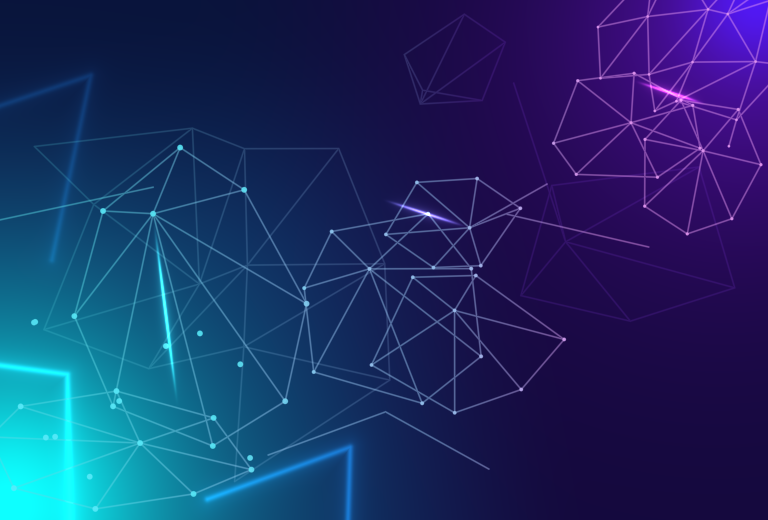
This background is drawn by a Shadertoy shader. Its source:

```glsl
// Glowing plexus of thin triangles running from a cyan corner to a violet corner.

const vec3 NAVY   = vec3(0.035, 0.075, 0.230);
const vec3 BLUE   = vec3(0.060, 0.150, 0.350);
const vec3 INDIGO = vec3(0.075, 0.035, 0.235);
const vec3 CYAN   = vec3(0.050, 0.830, 0.850);
const vec3 VIOLET = vec3(0.330, 0.060, 0.680);
const vec3 PINK   = vec3(0.900, 0.600, 0.950);
const vec3 ICE    = vec3(0.600, 0.780, 0.950);
const float TAU = 6.28318;

float hash(vec2 p) {
    vec3 q = fract(p.xyx * vec3(0.1031, 0.1030, 0.0973));
    q += dot(q, q.yzx + 33.33);
    return fract((q.x + q.y) * q.z);
}

vec2 hash2(vec2 p) { return vec2(hash(p), hash(p + 47.3)); }

// Nearest offset in xy, position along the segment in z
vec3 toSegment(vec2 p, vec2 a, vec2 b) {
    vec2 ab = b - a;
    float t = clamp(dot(p - a, ab) / dot(ab, ab), 0.0, 1.0);
    return vec3(p - a - ab * t, t);
}

float segDist(vec2 p, vec2 a, vec2 b) { return length(toSegment(p, a, b).xy); }

float strand(vec2 p, vec2 a, vec2 b) {
    return 1.0 - smoothstep(0.0, 0.0031, segDist(p, a, b));
}

float dotMask(vec2 p, vec2 c, float r) {
    return 1.0 - smoothstep(r - 0.0015, r + 0.0015, length(p - c));
}

float falloff(vec2 p, vec2 c, float r) {
    vec2 d = (p - c) / r;
    return exp(-dot(d, d));
}

vec2 ringNode(int i, int count, vec2 centre, vec2 radius, float phase) {
    float k = float(i % count);
    vec2 jitter = hash2(vec2(k + 1.0, phase * 9.0 + 3.0)) - 0.5;
    float a = TAU * (k + 0.45 * jitter.x) / float(count) + phase;
    return centre + radius * (1.0 + 0.25 * jitter.y) * vec2(cos(a), sin(a));
}

// Hub joined to an uneven ring: x = strands, y = dots
vec2 fan(vec2 p, vec2 hub, vec2 centre, vec2 radius, int count, float phase, float dotSize) {
    vec2 m = vec2(0.0, dotMask(p, hub, dotSize));
    for (int i = 0; i < count; i++) {
        vec2 a = ringNode(i, count, centre, radius, phase);
        vec2 b = ringNode(i + 1, count, centre, radius, phase);
        m.x = max(m.x, max(strand(p, a, b), strand(p, a, hub)));
        m.y = max(m.y, dotMask(p, a, dotSize));
    }
    return m;
}

vec2 meshNode(vec2 id, float seed) { return id + 0.1 + 0.8 * hash2(id + seed); }

// Jittered triangle mesh kept inside a disc: x = strands, y = dots
vec2 mesh(vec2 p, float cell, vec2 centre, float radius, float seed) {
    vec2 base = floor(p / cell), m = vec2(0.0);
    for (int k = 0; k < 4; k++) {
        vec2 id = base - vec2(k % 2, k / 2);
        vec2 a = meshNode(id, seed) * cell;
        float insideA = step(length(a - centre), radius);
        m.y = max(m.y, insideA * dotMask(p, a, 0.0025));
        for (int e = 1; e < 4; e++) {
            vec2 b = meshNode(id + vec2(e % 2, e / 2), seed) * cell;
            float keep = insideA * step(length(b - centre), radius);
            m.x = max(m.x, keep * strand(p, a, b));
        }
    }
    return m;
}

// Tapered streak of light
float flare(vec2 p, vec2 a, vec2 b) {
    vec3 s = toSegment(p, a, b);
    float taper = pow(sin(s.z * TAU * 0.5), 2.0), d = length(s.xy);
    return taper * (exp(-d * d * 150000.0) + 0.4 * exp(-d * 150.0));
}

// Soft bent tube of light
float frame(vec2 p, vec2 a, vec2 b, vec2 c) {
    float d = min(segDist(p, a, b), segDist(p, b, c));
    return 0.6 * exp(-d * d * 30000.0) + 0.4 * exp(-d * 65.0);
}

vec3 backdrop(vec2 p) {
    vec3 c = mix(BLUE, NAVY, smoothstep(0.45, 1.0, p.y));
    c = mix(c, INDIGO, smoothstep(0.5, 1.1, p.x + 0.2 * p.y - 0.05));
    c = mix(c, CYAN, 0.95 * falloff(p, vec2(0.0, 0.02), 0.44));
    c += vec3(0.0, 0.22, 0.19) * falloff(p, vec2(0.03, 0.03), 0.19);
    c += vec3(0.10, 0.0, 0.13) * falloff(p, vec2(1.38, 0.85), 0.5);
    c = mix(c, VIOLET, 0.8 * falloff(p, vec2(1.46, 0.97), 0.30));
    return mix(c, vec3(0.32, 0.10, 1.0), 0.9 * falloff(p, vec2(1.46, 1.0), 0.12));
}

void mainImage(out vec4 fragColor, in vec2 fragCoord) {
    vec2 p = fragCoord / iResolution.y * vec2(1.48 * iResolution.y / iResolution.x, 1.0);
    vec3 color = backdrop(p);
    vec3 tint = mix(mix(vec3(0.35, 0.85, 0.9), ICE, smoothstep(0.1, 0.6, p.x)),
                    PINK, smoothstep(0.8, 1.2, p.x));

    // Light frames
    color += vec3(0.05, 0.40, 0.42) * frame(p, vec2(-0.02, 0.30), vec2(0.13, 0.28), vec2(0.135, -0.02));
    color += vec3(0.04, 0.28, 0.45) * frame(p, vec2(0.40, 0.04), vec2(0.675, 0.14), vec2(0.67, -0.02));
    color += vec3(0.02, 0.11, 0.18) * frame(p, vec2(-0.02, 0.79), vec2(0.175, 0.855), vec2(0.10, 0.50));

    // Faint far strands
    float far = mesh(p, 0.21, vec2(0.45, 0.50), 0.45, 5.0).x;
    far = max(far, fan(p, vec2(0.81, 0.80), vec2(0.88, 0.89), vec2(0.11, 0.09), 5, 0.4, 0.002).x);
    far = max(far, fan(p, vec2(1.09, 0.535), vec2(1.22, 0.54), vec2(0.23, 0.18), 5, 2.2, 0.002).x);
    far = max(far, strand(p, vec2(0.99, 0.84), vec2(1.09, 0.535)));
    color = mix(color, mix(tint, VIOLET + 0.15, smoothstep(0.7, 1.0, p.x)), 0.20 * far);

    // Near fans: left, centre, then right
    vec2 near = fan(p, vec2(0.295, 0.589), vec2(0.357, 0.411), vec2(0.23, 0.28), 8, 0.15, 0.0055);
    near = max(near, fan(p, vec2(0.27, 0.148), vec2(0.22, 0.13), vec2(0.25, 0.12), 8, 0.6, 0.0055));
    near = max(near, fan(p, vec2(0.712, 0.483), vec2(0.753, 0.415), vec2(0.183, 0.207), 7, 0.4, 0.0037));
    near = max(near, fan(p, vec2(0.876, 0.403), vec2(0.90, 0.34), vec2(0.17, 0.14), 6, 0.2, 0.0035));
    near = max(near, fan(p, vec2(0.905, 0.562), vec2(0.86, 0.57), vec2(0.135, 0.097), 6, 0.1, 0.0035));
    near = max(near, fan(p, vec2(1.216, 0.764), vec2(1.208, 0.75), vec2(0.147, 0.112), 7, 0.5, 0.003));
    near = max(near, fan(p, vec2(1.355, 0.71), vec2(1.342, 0.68), vec2(0.125, 0.13), 7, 1.0, 0.003));
    near = max(near, mesh(p, 0.092, vec2(1.36, 0.94), 0.23, 11.0));

    // Long links between the groups
    near.x = max(near.x, strand(p, vec2(-0.01, 0.575), vec2(0.295, 0.64)));
    near.x = max(near.x, strand(p, vec2(0.517, 0.125), vec2(0.743, 0.208)));
    near.x = max(near.x, strand(p, vec2(0.743, 0.208), vec2(0.942, 0.098)));
    near.x = max(near.x, strand(p, vec2(0.905, 0.562), vec2(1.054, 0.646)));
    near.x = max(near.x, strand(p, vec2(0.977, 0.588), vec2(1.25, 0.525)));

    // Loose beads over the cyan glow
    for (int i = 0; i < 10; i++) {
        vec2 bead = vec2(0.06, 0.02) + vec2(0.44, 0.38) * hash2(vec2(i, 21));
        near.y = max(near.y, dotMask(p, bead, 0.0055));
    }
    color = mix(color, tint, 0.48 * near.x);
    color = mix(color, mix(vec3(0.35, 0.92, 0.98), tint, smoothstep(0.4, 0.7, p.x)), 0.88 * near.y);

    // Streaks
    color += vec3(0.25, 0.90, 0.85) * flare(p, vec2(0.295, 0.589), vec2(0.343, 0.212));
    color += vec3(0.60, 0.55, 1.00) * flare(p, vec2(0.735, 0.617), vec2(0.905, 0.562));
    color += vec3(1.00, 0.35, 0.85) * flare(p, vec2(1.22, 0.845), vec2(1.365, 0.798));

    fragColor = vec4(clamp(color, 0.0, 1.0), 1.0);
}
```
